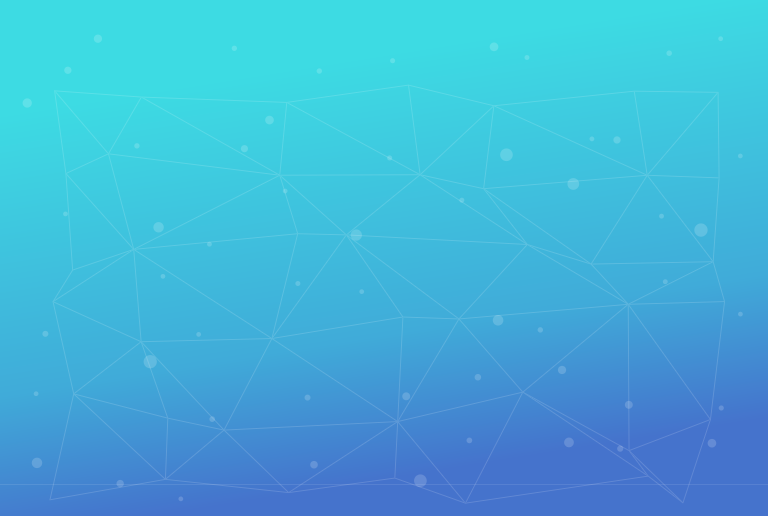
This background is drawn by a Shadertoy shader. Its source:

```glsl
#define TILT 0.16
#define MESH_CELLS vec2(6.0, 5.0)
#define MESH_LOW vec2(0.044, 0.019)
#define MESH_HIGH vec2(0.944, 0.853)
#define MESH_JITTER 0.38
#define LINE_HALF_WIDTH 0.0009
#define LINE_ALPHA 0.15
#define HORIZON_Y 0.061
#define HORIZON_ALPHA 0.10
#define DOT_ROWS 6.0
#define DOT_ALPHA 0.17

const vec3 CYAN = vec3(0.24, 0.86, 0.89);
const vec3 SKY = vec3(0.25, 0.67, 0.85);
const vec3 BLUE = vec3(0.27, 0.45, 0.80);

vec3 hash(vec2 cell) {
    vec3 q = fract(cell.xyx * vec3(0.1031, 0.1030, 0.0973));
    q += dot(q, q.yxz + 33.33);
    return fract((q.xxy + q.yzz) * q.zyx);
}

float segmentDistance(vec2 p, vec2 a, vec2 b) {
    vec2 ab = b - a;
    float t = clamp(dot(p - a, ab) / max(dot(ab, ab), 1e-6), 0.0, 1.0);
    return length(p - a - ab * t);
}

// Antialiased fill of a signed distance
float coverage(float d, float pixel) {
    return clamp(0.5 - d / pixel, 0.0, 1.0);
}

// Tilted three-stop gradient, flat at both ends
vec3 gradient(vec2 p, float aspect) {
    float depth = 1.0 - p.y + TILT * (p.x - 0.5 * aspect);
    vec3 upper = mix(CYAN, SKY, clamp((depth - 0.10) / 0.55, 0.0, 1.0));
    return mix(upper, BLUE, clamp((depth - 0.65) / 0.28, 0.0, 1.0));
}

// Jittered grid vertex; border vertices are folded inward
vec2 meshVertex(vec2 id, float aspect) {
    id = clamp(id, vec2(0.0), MESH_CELLS);
    vec2 v = abs(id + (hash(id + 7.0).xy * 2.0 - 1.0) * MESH_JITTER);
    v = MESH_CELLS - abs(MESH_CELLS - v);
    return mix(MESH_LOW, MESH_HIGH, v / MESH_CELLS) * vec2(aspect, 1.0);
}

// Distance to the nearest edge of the triangle mesh
float meshDistance(vec2 p, float aspect) {
    vec2 span = MESH_HIGH - MESH_LOW;
    vec2 home = floor((p / vec2(aspect, 1.0) - MESH_LOW) / span * MESH_CELLS);
    float d = 1e3;
    for (int j = -1; j <= 1; j++) {
        for (int i = -1; i <= 1; i++) {
            vec2 id = home + vec2(i, j);
            vec2 a = meshVertex(id, aspect);
            vec2 b = meshVertex(id + vec2(1, 0), aspect);
            vec2 c = meshVertex(id + vec2(0, 1), aspect);
            vec2 e = meshVertex(id + vec2(1, 1), aspect);
            bool rising = distance(a, e) < distance(b, c);
            float diagonal = rising ? segmentDistance(p, a, e)
                                    : segmentDistance(p, b, c);
            d = min(d, min(diagonal, min(segmentDistance(p, a, b),
                                         segmentDistance(p, a, c))));
        }
    }
    return d;
}

// One dot per cell, mostly small, kept clear of the top edge
float dotDistance(vec2 p) {
    vec2 id = floor(p * DOT_ROWS);
    vec3 h = hash(id + 41.0);
    vec2 center = (id + mix(vec2(0.1), vec2(0.9), h.xy)) / DOT_ROWS;
    center.y = min(center.y, 0.925);
    float radius = mix(0.0045, 0.0135, h.z * h.z * h.z);
    return distance(p, center) - radius;
}

void mainImage(out vec4 fragColor, in vec2 fragCoord) {
    float pixel = 1.0 / iResolution.y;
    float aspect = iResolution.x * pixel;
    vec2 p = fragCoord * pixel;

    vec3 color = gradient(p, aspect);
    const vec3 white = vec3(1.0);

    // Faint overlays
    float mesh = coverage(meshDistance(p, aspect) - LINE_HALF_WIDTH, pixel);
    float horizon = coverage(abs(p.y - HORIZON_Y) - LINE_HALF_WIDTH, pixel);
    float dots = coverage(dotDistance(p), pixel);
    color = mix(color, white, mesh * LINE_ALPHA);
    color = mix(color, white, horizon * HORIZON_ALPHA);
    color = mix(color, white, dots * DOT_ALPHA);

    fragColor = vec4(color, 1.0);
}
```
